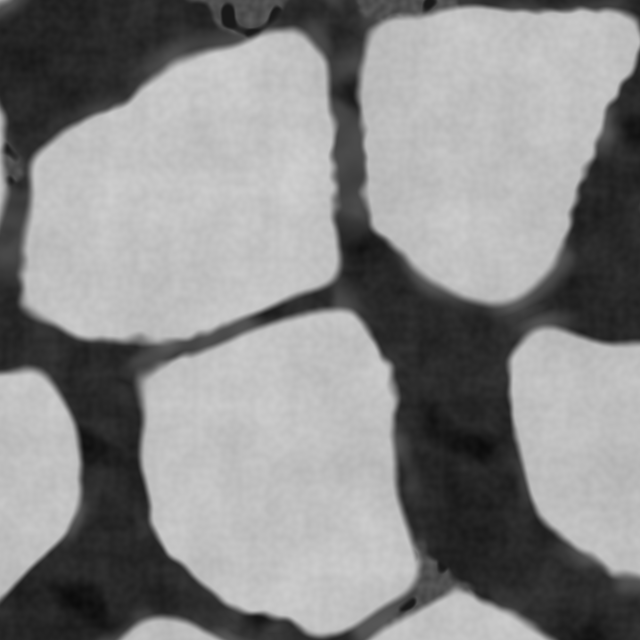
A WebGL 2 fragment shader for this texture:

```glsl
#version 300 es
precision highp float;
// Section through packed, rounded sand grains with dark pores between them.
// Grains are smooth intersections of half planes around staggered, jittered
// centres; gradient noise roughens the outlines and mottles every phase.
uniform vec2 u_resolution;
out vec4 fragColor;

vec2 hash2(vec2 c) {
    vec3 q = fract(c.xyx * vec3(0.1031, 0.1030, 0.0973));
    q += dot(q, q.yzx + 33.33);
    return fract((q.xx + q.yz) * q.zy);
}

float cornerSlope(vec2 corner, vec2 offset) {
    float angle = 6.2832 * hash2(corner + 57.0).x;
    return dot(vec2(cos(angle), sin(angle)), offset);
}

float gradientNoise(vec2 p) {
    vec2 i = floor(p), f = p - i;
    vec2 u = f * f * f * (f * (f * 6.0 - 15.0) + 10.0);
    vec2 e = vec2(1.0, 0.0);
    return mix(mix(cornerSlope(i, f), cornerSlope(i + e, f - e), u.x),
               mix(cornerSlope(i + e.yx, f - e.yx), cornerSlope(i + 1.0, f - 1.0), u.x), u.y);
}

vec2 noisePair(vec2 p) {
    return vec2(gradientNoise(p), gradientNoise(p + vec2(31.7, 12.3)));
}

// Odd rows are shifted by half a cell.
vec2 grainCentre(vec2 id) {
    return id + 0.5 + vec2(0.5 * mod(id.y, 2.0), 0.0) + 0.5 * (hash2(id) - 0.5);
}

// Signed distance to one grain, bounded by its eight neighbours.
float grainDistance(vec2 p, vec2 id) {
    const float rounding = 0.05;
    vec2 centre = grainCentre(id);
    float total = 0.0;
    for (int y = -1; y <= 1; y++)
    for (int x = -1; x <= 1; x++) {
        if (x == 0 && y == 0) continue;
        vec2 other = id + vec2(x, y);
        vec2 span = grainCentre(other) - centre;
        // Both grains share one gap: mostly narrow, now and then wide.
        float spread = fract(dot(id + other, vec2(0.618, 0.755)));
        float gap = 0.027 + 0.25 * spread * spread * spread;
        float side = dot(p - centre, normalize(span)) - 0.5 * length(span) + gap;
        total += exp(side / rounding);
    }
    return rounding * log(total);
}

void main() {
    vec2 p = gl_FragCoord.xy / u_resolution.y * 2.05 + vec2(3.0, 7.0);

    // Bend the outlines, then roughen them in some stretches
    float roughness = smoothstep(-0.3, 0.4, gradientNoise(p * 2.3 + 9.0));
    vec2 warped = p + 0.12 * noisePair(p * 1.5) + 0.035 * noisePair(p * 5.0)
                + 0.025 * roughness * noisePair(p * 15.0);

    // Nearest and second nearest grain
    vec2 cell = floor(warped), nearestId = cell;
    float nearest = 9.0, second = 9.0;
    for (int y = -1; y <= 1; y++)
    for (int x = -1; x <= 1; x++) {
        vec2 id = cell + vec2(x, y);
        float d = grainDistance(warped, id);
        if (d < nearest) {
            second = nearest;
            nearest = d;
            nearestId = id;
        } else {
            second = min(second, d);
        }
    }

    // Mottling shared by all phases
    float coarse = gradientNoise(p * 3.0);
    float medium = gradientNoise(p * 10.0 + 4.0);
    float fine = gradientNoise(p * 38.0);
    float streaks = gradientNoise(p * vec2(30.0, 2.5)) + gradientNoise(p * vec2(2.5, 30.0));

    // Pore filling
    float pore = 0.155 + 0.05 * coarse + 0.05 * medium + 0.03 * fine + 0.02 * streaks;

    // Grey coating in throats and along parts of the grain surfaces
    float throat = 1.0 - smoothstep(0.05, 0.17, nearest + second);
    float film = (1.0 - smoothstep(0.01, 0.07, nearest))
               * smoothstep(-0.1, 0.3, gradientNoise(p * 3.5 + 21.0));
    float coating = max(throat, film) * smoothstep(-0.4, 0.05, gradientNoise(p * 6.0 + 2.0));
    pore = mix(pore, 0.31 + 0.08 * medium, coating);

    // Clay patches pierced by small dark holes
    float clay = smoothstep(0.27, 0.32, gradientNoise(p * 1.7 + 14.0) + 0.12 * medium);
    float holes = smoothstep(0.15, 0.35, gradientNoise(p * 13.0 + 6.0));
    pore = mix(pore, mix(0.31 + 0.08 * fine, 0.10, holes), clay);

    // Darkest voids
    pore -= 0.08 * smoothstep(0.2, 0.45, gradientNoise(p * 4.0 + 40.0)) * (1.0 - clay);

    // Bright grain body with a rare dull stain
    float grain = 0.752 + 0.03 * (hash2(nearestId + 5.0).x - 0.5) + 0.05 * coarse
                + 0.035 * medium + 0.03 * fine + 0.012 * streaks;
    grain -= 0.12 * smoothstep(0.42, 0.65, gradientNoise(p * 2.6 + 70.0));

    float inside = 1.0 - smoothstep(-0.016, 0.016, nearest);
    fragColor = vec4(vec3(mix(pore, grain, inside)), 1.0);
}
```
